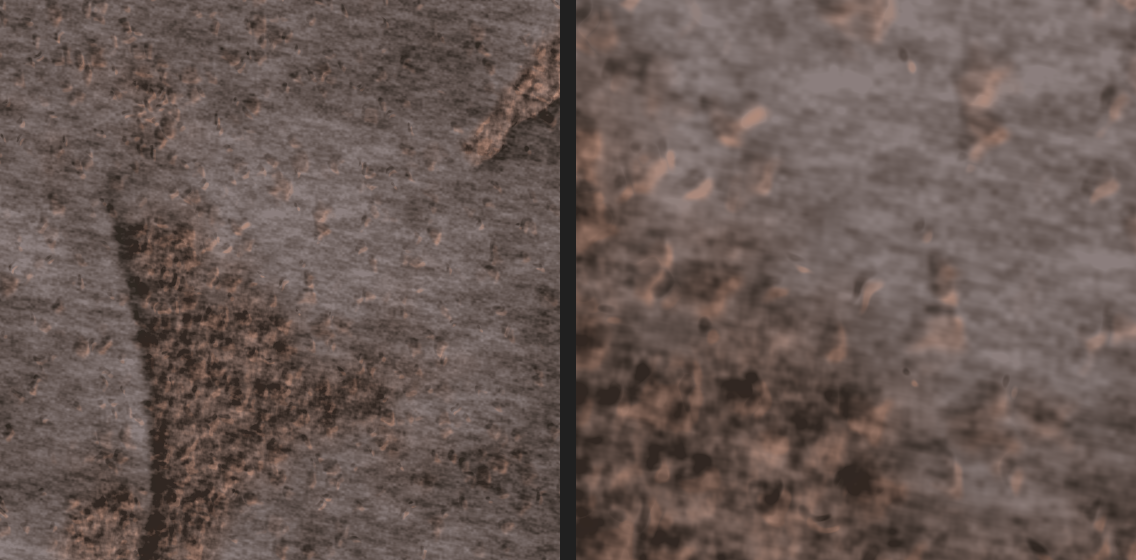
Left: the whole. Right: its middle third, enlarged.
Reproduce this texture procedurally as a three.js fragment shader.

```glsl
// Weathered mauve-grey rock with rusty pits, crumbling patches, a crack and a ledge.
// A height field of noise and scattered pits is lit from the upper left, then
// combined with streaked grain and coloured through a dark-to-light stone ramp.
varying vec2 vUv;

const vec3 SHADOW = vec3(0.185, 0.155, 0.135);
const vec3 STONE = vec3(0.370, 0.318, 0.300);
const vec3 PALE = vec3(0.515, 0.465, 0.457);
const vec3 RUST = vec3(0.450, 0.338, 0.287);
const vec2 LIGHT_STEP = vec2(0.005, -0.007);

float hash(vec2 p) {
  vec3 q = fract(vec3(p.xyx) * 0.1031);
  q += dot(q, q.yzx + 33.33);
  return fract((q.x + q.y) * q.z);
}

float noise(vec2 p) {
  vec2 i = floor(p), f = fract(p);
  f = f * f * (3.0 - 2.0 * f);
  float low = mix(hash(i), hash(i + vec2(1.0, 0.0)), f.x);
  float high = mix(hash(i + vec2(0.0, 1.0)), hash(i + 1.0), f.x);
  return mix(low, high, f.y);
}

float fbm(vec2 p) {
  float sum = 0.0, weight = 0.533;
  for (int i = 0; i < 4; i++) {
    sum += weight * noise(p);
    p = mat2(0.96, 0.28, -0.28, 0.96) * p * 2.03 + 17.3;
    weight *= 0.5;
  }
  return sum;
}

float blob(vec2 p, vec2 center, vec2 radius) {
  vec2 q = (p - center) / radius;
  return exp(-dot(q, q));
}

// Signed horizontal distance to the crack, positive on its right
float crackOffset(vec2 p) {
  float bend = p.y - 0.2;
  float wobble = 0.035 * (fbm(vec2(p.y * 14.0, 3.0)) - 0.5);
  return p.x - 0.275 + 0.48 * bend * bend + wobble;
}

// Position along (x) and above (y) the lower edge of the ledge
vec2 ledgeFrame(vec2 p) {
  vec2 q = p - vec2(0.85, 0.71);
  q += 0.035 * (vec2(fbm(p * 22.0), fbm(p * 22.0 + 40.0)) - 0.5);
  return vec2(dot(q, vec2(0.81, 0.59)), dot(q, vec2(-0.59, 0.81)));
}

float ledgeBody(vec2 f) {
  float top = 0.045 + 0.28 * max(f.x, 0.0);
  return smoothstep(-0.03, 0.02, f.x) * smoothstep(-0.008, 0.008, f.y)
    * (1.0 - smoothstep(top - 0.03, top + 0.02, f.y));
}

// Where the surface crumbles
float roughness(vec2 p) {
  float patches = blob(p, vec2(0.38, 0.34), vec2(0.17, 0.15))
    + blob(p, vec2(0.33, 0.13), vec2(0.10, 0.17))
    + 0.7 * blob(p, vec2(0.30, 0.54), vec2(0.08, 0.09))
    + 0.5 * blob(p, vec2(0.64, 0.27), vec2(0.27, 0.15));
  patches *= smoothstep(-0.015, 0.02, crackOffset(p));
  patches += blob(p, vec2(0.19, 0.04), vec2(0.09, 0.10));
  patches += 0.3 * blob(p, vec2(0.18, 0.85), vec2(0.25, 0.18));
  patches += ledgeBody(ledgeFrame(p));
  return smoothstep(0.15, 0.9, patches + 0.9 * (fbm(p * 11.0) - 0.5));
}

// Depth of randomly placed hollows, one at most per cell
float pits(vec2 p, float scale, float density) {
  vec2 g = p * scale, cell = floor(g);
  float depth = 0.0;
  for (int y = -1; y <= 1; y++) {
    for (int x = -1; x <= 1; x++) {
      vec2 id = cell + vec2(float(x), float(y));
      vec2 center = id + 0.2 + 0.6 * vec2(hash(id + 5.1), hash(id + 9.7));
      float radius = mix(0.25, 0.62, hash(id + 21.0));
      float present = smoothstep(0.0, 0.15, density - hash(id + 33.0));
      float d = length((g - center) * vec2(1.0, 0.85));
      depth = max(depth, present * (1.0 - smoothstep(0.3 * radius, radius, d)));
    }
  }
  return depth;
}

float pitDepth(vec2 p, float rough) {
  vec2 warped = p + 0.018 * (vec2(noise(p * 70.0), noise(p * 70.0 + 31.0)) - 0.5);
  float density = 0.16 + 0.28 * rough + 0.2 * blob(p, vec2(0.18, 0.88), vec2(0.3, 0.2));
  return max(pits(warped, 25.0, density), 0.75 * pits(warped + 4.0, 46.0, density + 0.05));
}

float height(vec2 p, float rough, float depth) {
  return 2.6 * rough * fbm(p * vec2(48.0, 34.0)) - 0.8 * depth;
}

void main() {
  vec2 p = vUv;
  float rough = roughness(p);
  float depth = pitDepth(p, rough);
  float lit = height(p + LIGHT_STEP, rough, pitDepth(p + LIGHT_STEP, rough))
    - height(p, rough, depth);

  // Broad light and dark areas, slanted streaks and fine grain
  vec2 slanted = mat2(0.985, 0.17, -0.17, 0.985) * p;
  float tone = 0.62 + 0.7 * (fbm(p * vec2(5.0, 7.0) + 8.0) - 0.5);
  tone += 0.75 * (fbm(slanted * vec2(24.0, 75.0)) - 0.5);
  tone += 0.32 * (noise(slanted * vec2(110.0, 210.0)) - 0.5);
  tone += 0.22 * (noise(p * 230.0 + 60.0) - 0.5);
  tone += 0.17 * blob(p, vec2(0.08, 0.55), vec2(0.17, 0.3));
  tone += 0.16 * blob(p, vec2(0.52, 0.72), vec2(0.2, 0.2));
  tone -= 0.15 * blob(p, vec2(0.2, 0.92), vec2(0.3, 0.2));

  // Relief, then the shadows of crack and ledge
  tone += 0.5 * clamp(lit, -0.8, 0.8) - 0.2 * depth - 0.24 * rough;
  float side = crackOffset(p);
  float crackFade = 1.0 - smoothstep(0.58, 0.68, p.y);
  float crackWidth = side > 0.0 ? 0.022 : 0.008;
  tone -= 0.45 * crackFade * exp(-side * side / (crackWidth * crackWidth));
  tone += 0.14 * crackFade * blob(vec2(side, 0.0), vec2(-0.025, 0.0), vec2(0.016));
  vec2 ledge = ledgeFrame(p);
  float under = smoothstep(-0.02, 0.03, ledge.x) * (1.0 - smoothstep(-0.004, 0.006, ledge.y));
  tone -= 0.6 * under * exp(ledge.y / 0.03);
  tone += 0.25 * ledgeBody(ledge) * (1.0 - smoothstep(0.02, 0.09, ledge.y));

  // Stone ramp with rust on crumbled and sunlit hollow walls
  tone = clamp(tone, 0.0, 1.1);
  vec3 color = mix(SHADOW, STONE, min(tone * 2.0, 1.0));
  color = mix(color, PALE, max(tone * 2.0 - 1.0, 0.0));
  float rust = clamp(0.4 * rough + 0.3 * depth + 0.5 * max(lit, 0.0) * (rough + depth), 0.0, 0.8);
  color = mix(color, RUST * (0.45 + 1.1 * tone), rust);
  gl_FragColor = vec4(color, 1.0);
}
```
